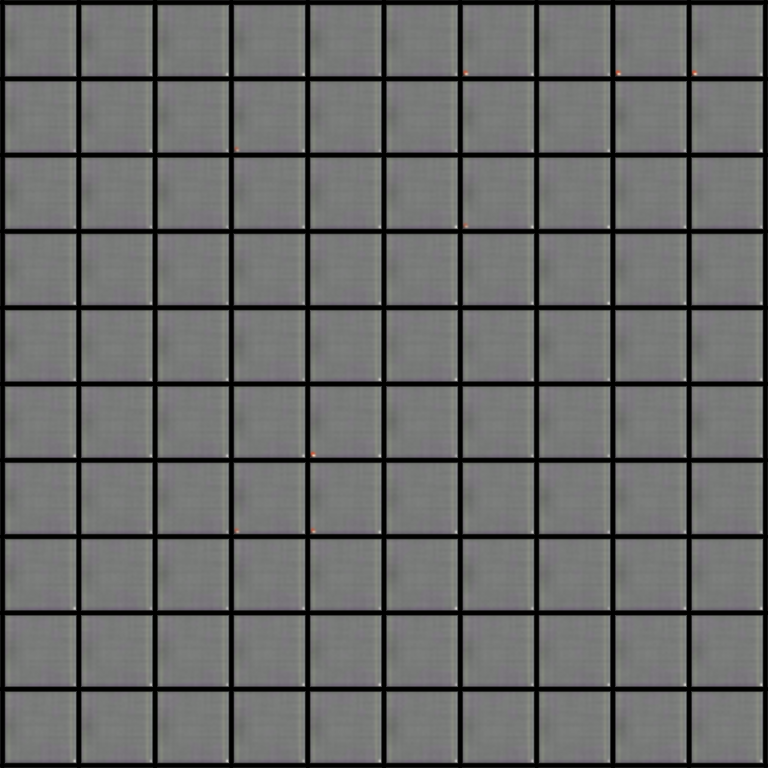
This pattern is drawn by a Shadertoy shader. Its source:

```glsl
// A ten by ten sheet of near-identical grey tiles parted by black rules.
// Each tile is shaded in its own 28-unit square: soft edge bands, a smudge,
// faint woven grain, a pale corner and, on a few hashed tiles, a red speck.

const float TILES = 10.0;
const float TILE_SIZE = 28.0;
const float RULE_WIDTH = 2.0;
const float PITCH = TILE_SIZE + RULE_WIDTH;
const float SHEET_SIZE = TILES * PITCH + RULE_WIDTH;

const vec3 GREY = vec3(0.472, 0.480, 0.472);
const vec3 MAUVE = vec3(0.482, 0.470, 0.490);
const vec3 RULE_BLACK = vec3(0.002, 0.003, 0.001);
const vec3 SPECK_RED = vec3(0.83, 0.32, 0.20);
const vec3 SPECK_PALE = vec3(0.98, 0.86, 0.76);
const vec3 SPECK_DARK = vec3(0.20, 0.07, 0.05);

float hash(vec2 p) {
    return fract(sin(dot(p, vec2(127.1, 311.7))) * 43758.5453);
}

float valueNoise(vec2 p) {
    vec2 i = floor(p);
    vec2 f = fract(p);
    f = f * f * (3.0 - 2.0 * f);
    float low = mix(hash(i), hash(i + vec2(1.0, 0.0)), f.x);
    float high = mix(hash(i + vec2(0.0, 1.0)), hash(i + vec2(1.0, 1.0)), f.x);
    return mix(low, high, f.y);
}

// Soft elliptical spot, 1 at its centre
float spot(vec2 p, vec2 center, vec2 radius) {
    vec2 d = (p - center) / radius;
    return exp(-dot(d, d));
}

// Soft straight band, 1 along its middle
float band(float x, float center, float width) {
    float d = (x - center) / width;
    return exp(-d * d);
}

vec3 tileSurface(vec2 q, vec2 cell) {
    // Blotches of mauve, partly shared by all tiles
    float blotch = 0.6 * valueNoise(q / 5.0 + 40.0)
                 + 0.4 * valueNoise(q / 4.0 + cell * 17.0);
    vec3 color = mix(GREY, MAUVE, smoothstep(0.54, 0.70, blotch));

    // Woven streaks and fine grain
    float weave = valueNoise(vec2(q.x * 0.8, q.y * 0.08) + 9.0)
                + valueNoise(vec2(q.x * 0.08, q.y * 0.8) + 23.0) - 1.0;
    float grain = valueNoise(q * 0.9 + cell * 31.0) - 0.5;
    color += 0.022 * weave + 0.012 * grain;

    // Dark smudge beside the left edge
    float smudge = 0.75 + 0.5 * hash(cell + 3.0);
    color -= 0.045 * smudge * spot(q, vec2(1.6, 14.5), vec2(3.0, 5.5));

    // Tinted bands along the sides and the foot
    color += vec3(0.035, 0.045, 0.010) * band(q.x, 1.5, 0.7);
    color += vec3(0.060, 0.062, 0.030) * band(q.x, 26.0, 0.7);
    color += vec3(0.045, 0.055, 0.060) * band(q.x, 27.6, 0.6);
    color -= vec3(0.035, 0.055, 0.020) * band(q.y, 0.6, 0.8);
    color -= vec3(0.020, 0.018, 0.025) * band(q.y, 27.6, 0.7);

    // Pale lower right corner
    float glint = 0.15 + 0.20 * hash(cell + 11.0);
    return color + glint * vec3(1.0, 1.0, 0.85) * spot(q, vec2(27.4, 0.7), vec2(0.7));
}

// Red fleck with a pale heart and a dark left side
vec3 addSpeck(vec3 color, vec2 q, float strength) {
    color = mix(color, SPECK_DARK, strength * 0.8 * spot(q, vec2(0.3, 0.8), vec2(0.9)));
    color = mix(color, SPECK_RED, strength * spot(q, vec2(1.0, 1.6), vec2(1.0, 0.8)));
    return mix(color, SPECK_PALE, strength * spot(q, vec2(1.4, 0.9), vec2(0.7, 0.5)));
}

void mainImage(out vec4 fragColor, in vec2 fragCoord) {
    // Sheet units, measured from the centre of the first rule
    vec2 sheet = fragCoord / iResolution.xy * SHEET_SIZE - 0.5 * RULE_WIDTH;
    vec2 cell = floor(sheet / PITCH);
    vec2 q = mod(sheet, PITCH) - 0.5 * RULE_WIDTH;

    vec3 color = tileSurface(q, cell);
    float hasSpeck = step(hash(cell + 5.0), 0.13);
    color = addSpeck(color, q, hasSpeck * mix(0.4, 1.0, hash(cell + 7.0)));

    // Rules cover everything outside the tile square
    vec2 inset = min(q, TILE_SIZE - q);
    float pixel = SHEET_SIZE / min(iResolution.x, iResolution.y);
    float blur = max(0.42, 0.6 * pixel);
    float tile = smoothstep(-blur, blur, min(inset.x, inset.y));
    fragColor = vec4(mix(RULE_BLACK, color, tile), 1.0);
}
```
